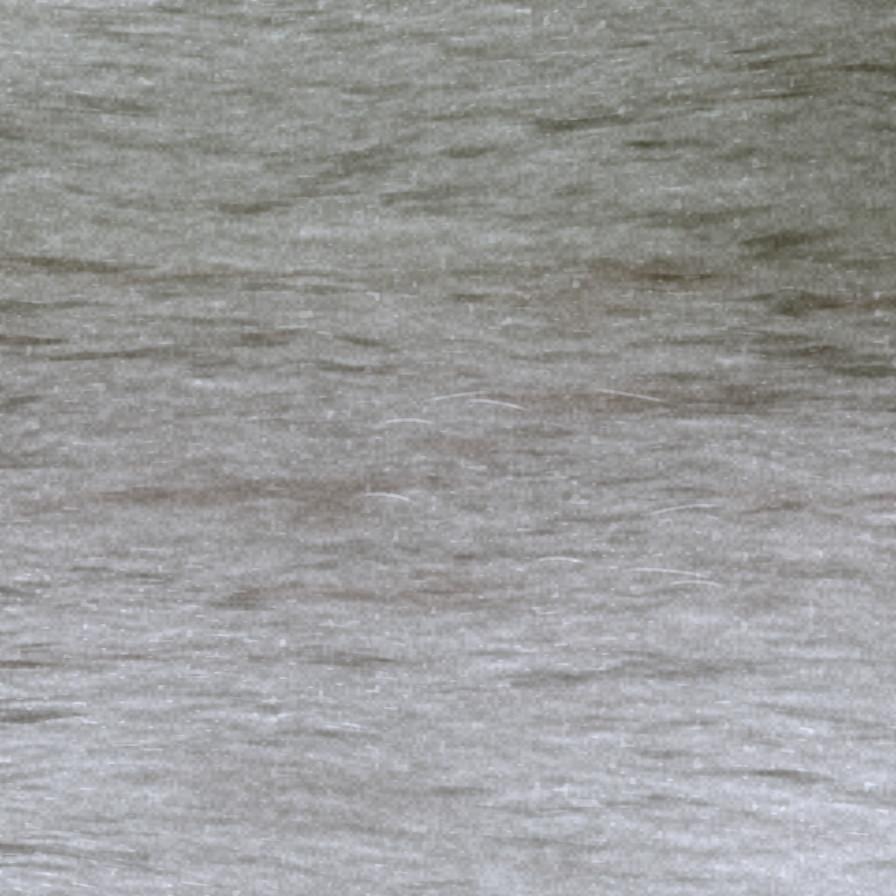
Give the GLSL for this texture, as a Shadertoy shader.

```glsl
// Weathered pale wood: a soft cool-to-warm light gradient over stretched noise.
// Ridges are lit from above as a height field, then cut by dark crevices,
// stained with brown bands and finished with fibres, glints and fine grain.

float hash(vec2 p) {
    vec3 q = fract(vec3(p.xyx) * 0.1031);
    q += dot(q, q.yzx + 33.33);
    return fract((q.x + q.y) * q.z);
}

float noise(vec2 p) {
    vec2 cell = floor(p), f = fract(p);
    f = f * f * (3.0 - 2.0 * f);
    float low = mix(hash(cell), hash(cell + vec2(1, 0)), f.x);
    float high = mix(hash(cell + vec2(0, 1)), hash(cell + vec2(1, 1)), f.x);
    return mix(low, high, f.y);
}

float fbm(vec2 p) {
    float sum = 0.0, weight = 0.55;
    for (int i = 0; i < 3; i++) {
        sum += weight * noise(p);
        p = p * 2.03 + vec2(17.3, 9.1);
        weight *= 0.52;
    }
    return sum;
}

// Bends the grain: rising to the right at the top, sinking at the bottom
vec2 grainSpace(vec2 uv) {
    float slope = mix(-0.07, 0.0, smoothstep(0.0, 0.4, uv.y))
                + 0.09 * smoothstep(0.6, 0.95, uv.y) * smoothstep(0.0, 0.4, uv.x);
    float wave = 0.016 * (noise(uv * vec2(4.0, 6.0)) - 0.5)
               + 0.007 * (noise(uv * vec2(17.0, 21.0)) - 0.5);
    return uv + vec2(0.0, wave - slope * (uv.x - 0.5));
}

// Surface height, with coarse torn ridges above and finer ones below
float woodHeight(vec2 p, float coarse) {
    float torn = fbm(p * vec2(11.0, 42.0));
    float fine = fbm(p * vec2(13.0, 66.0) + 31.0);
    return smoothstep(0.25, 0.75, mix(fine, torn, coarse));
}

// Broad illumination of the board
float lightTone(vec2 uv) {
    float tone = mix(0.695, 0.575, smoothstep(0.1, 0.75, uv.y));
    tone -= 0.085 * smoothstep(0.55, 1.0, uv.x) * smoothstep(0.4, 0.8, uv.y);
    tone += 0.045 * smoothstep(0.4, 1.0, uv.x) * (1.0 - smoothstep(0.0, 0.4, uv.y));
    tone += 0.05 * smoothstep(0.8, 1.0, uv.y) * (1.0 - smoothstep(0.1, 0.7, uv.x));
    return tone + 0.07 * (noise(uv * vec2(3.0, 7.0) + 5.0) - 0.5);
}

// Thin curved fibre centred at the origin of p
float fibre(vec2 p, float halfLength, float bend, float width) {
    float x = p.x / halfLength;
    float line = 1.0 - smoothstep(0.3 * width, width, abs(p.y - bend * x * x));
    return line * (1.0 - smoothstep(0.5, 1.0, abs(x)));
}

float looseFibres(vec2 uv) {
    float sum = 0.0;
    for (int i = 0; i < 9; i++) {
        float id = float(i);
        vec2 centre = vec2(0.3 + 0.6 * hash(vec2(id, 3.0)), 0.33 + 0.24 * hash(vec2(id, 8.0)));
        vec2 p = uv - centre;
        p.y -= p.x * 0.35 * (hash(vec2(id, 5.0)) - 0.5);
        float halfLength = mix(0.015, 0.055, hash(vec2(id, 12.0)));
        sum += fibre(p, halfLength, -0.006 * hash(vec2(id, 15.0)), 0.0028);
    }
    return min(sum, 1.0);
}

// Cool highlights and warm shadows around a neutral grey
vec3 toneColour(float tone) {
    return vec3(tone) + (tone - 0.56) * vec3(-0.05, 0.0, 0.18);
}

void mainImage(out vec4 fragColor, in vec2 fragCoord) {
    vec2 uv = fragCoord / iResolution.xy;
    vec2 p = grainSpace(uv);
    float top = smoothstep(0.5, 0.75, uv.y);
    float middle = smoothstep(0.2, 0.42, uv.y) * (1.0 - smoothstep(0.68, 0.85, uv.y));

    // Relief: faces turned upward catch the light
    vec2 stepY = vec2(0.0, 0.0035);
    float relief = woodHeight(p - stepY, top) - woodHeight(p + stepY, top);
    float roughness = mix(0.5, 1.2, noise(uv * vec2(5.0, 9.0) + 40.0));
    float tone = lightTone(uv) + relief * roughness * mix(0.09, 0.13, top);

    // Dark crevices and broad stained bands
    float crevice = smoothstep(0.55, 0.76, fbm(p * vec2(8.0, 58.0) + 70.0));
    float band = smoothstep(0.52, 0.76, fbm(p * vec2(3.0, 23.0) + 90.0)) * mix(0.35, 1.0, middle);
    tone -= 0.12 * crevice * roughness + 0.11 * band;

    // Fibres, glints and fine grain
    float glint = smoothstep(0.78, 0.96, noise(p * vec2(95.0, 170.0)));
    tone += 0.12 * looseFibres(uv) + 0.09 * glint * roughness;
    tone += 0.07 * (noise(p * vec2(60.0, 140.0) + 11.0) - 0.5);
    tone += 0.09 * (noise(uv * 240.0) - 0.5);

    vec3 colour = toneColour(tone);
    colour += top * vec3(-0.006, 0.005, -0.014);
    colour += (0.35 * middle + band) * vec3(0.014, -0.004, -0.008);
    fragColor = vec4(clamp(colour, 0.0, 1.0), 1.0);
}
```
